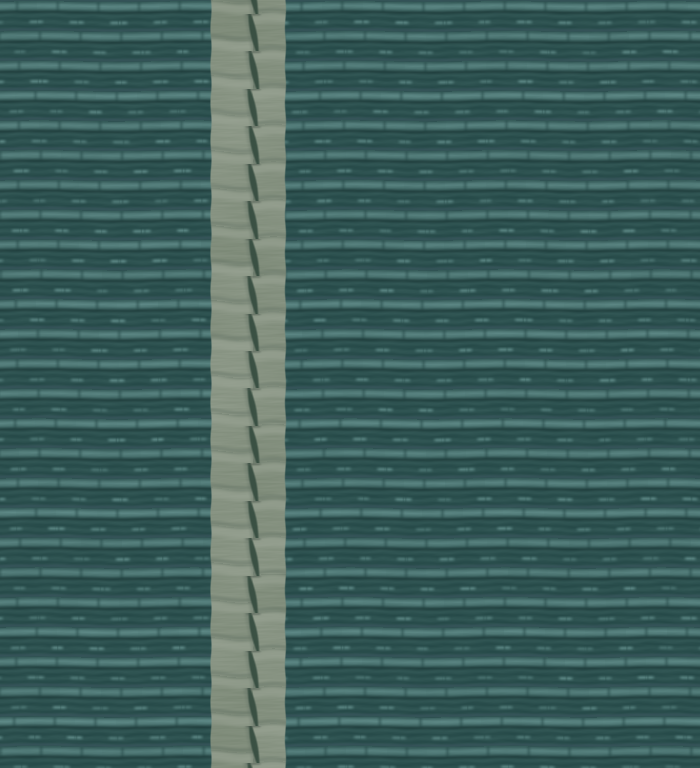
Give the GLSL for this texture, as a WebGL 1 fragment shader.

```glsl
precision highp float;
// Teal woven blind with ribbed rows, crossed by one pale stitched tape.
uniform vec2 u_resolution;

const float ROWS = 25.77;      // woven rows per canvas height
const float CELLS = 18.9;      // stitches along a row, per canvas height
const float KNOTS = 20.5;      // tape stitches per canvas height
const float TAPE_LEFT = 0.2747;
const float TAPE_RIGHT = 0.3717;
const float SLIT_X = 0.330;

const vec3 DEEP_TEAL = vec3(0.15, 0.29, 0.285);
const vec3 MID_TEAL = vec3(0.23, 0.38, 0.37);
const vec3 PALE_TEAL = vec3(0.38, 0.55, 0.54);
const vec3 DUSK = vec3(0.22, 0.32, 0.36);
const vec3 TAPE = vec3(0.50, 0.55, 0.48);
const vec3 TAPE_LIGHT = vec3(0.60, 0.64, 0.58);
const vec3 TAPE_SHADE = vec3(0.38, 0.44, 0.39);
const vec3 SLIT = vec3(0.20, 0.29, 0.24);

float hash(vec2 p) {
  return fract(sin(dot(p, vec2(12.99, 78.23))) * 4375.85);
}

// Soft band of given half width around a centre.
float band(float x, float centre, float halfWidth, float soft) {
  return 1.0 - smoothstep(halfWidth - soft, halfWidth + soft, abs(x - centre));
}

// Layered sines, roughly -1 to 1, each layer bent by the one before.
float fibres(vec2 p) {
  float sum = 0.0;
  float amp = 0.5;
  for (int i = 0; i < 4; i++) {
    sum += amp * sin(p.x + 1.7 * sin(p.y + float(i))) * sin(p.y + 0.6 * sum);
    p = mat2(1.6, 0.5, -0.4, 1.7) * p + 2.3;
    amp *= 0.65;
  }
  return sum;
}

// One row runs from t = 0 at its upper edge to t = 1 at its lower edge.
vec3 weave(vec2 p, float px) {
  float y = p.y * ROWS - 0.06 + 0.018 * sin(p.x * 31.0);
  float row = floor(y);
  float t = y - row;
  float soft = px * ROWS;
  float tone = hash(vec2(row, 3.0));
  float grain = fibres(vec2(p.x * 90.0, p.y * 420.0) + row);

  // Dark cords between the raised ribs.
  float cords = 0.5 + 0.5 * cos((t - 0.46) * 25.0 + 0.5 * sin(p.x * 118.0 + row));
  vec3 col = mix(DEEP_TEAL, MID_TEAL, 0.42 * cords + 0.12 * grain + 0.06);
  col = mix(col, DUSK, 0.65 * band(t, 0.94, 0.04, 0.03 + soft));

  // Raised rib, broken by narrow seams.
  float u = p.x * CELLS + 0.16 * tone + 0.48 * mod(row, 2.0);
  float cell = floor(u);
  float seam = band(fract(u), 0.5, 0.035, 0.035 + px * CELLS);
  float rib = band(t, 0.155, 0.135, 0.055 + soft);
  float crest = band(t, 0.15, 0.04, 0.11);
  float wear = 0.78 + 0.22 * tone + 0.13 * (hash(vec2(cell, row)) - 0.5);
  vec3 ribColor = mix(MID_TEAL, PALE_TEAL, (0.4 + 0.6 * crest) * wear + 0.08 * grain);
  ribColor = mix(ribColor, DEEP_TEAL, 0.5 * seam);
  col = mix(col, ribColor, rib);
  col *= 1.0 - 0.16 * band(t, 0.35, 0.04, 0.04 + soft);

  // Short bright loops showing through the lower cords.
  float lane = u + 0.5 + 0.1 * (hash(vec2(cell, row + 9.0)) - 0.5);
  float along = fract(lane);
  float loopMask = band(along, 0.5, 0.17, 0.07) * band(t, 0.69, 0.05, 0.035 + soft);
  float split = band(along, 0.53, 0.015, 0.04);
  float strength = 0.45 + 0.4 * hash(vec2(floor(lane), row));
  return mix(col, PALE_TEAL, loopMask * strength * (1.0 - 0.6 * split));
}

// Pale tape: ribs with uneven streaks and a slanted slit per stitch.
vec3 tape(vec2 p, float px) {
  float v = p.y * KNOTS - 0.37;
  float soft = px * KNOTS;
  float side = step(SLIT_X, p.x);
  float ribV = v + mix(0.32, 0.02, side) + 0.04 * sin(p.x * 75.0);
  float t = fract(ribV);
  float rib = floor(ribV);
  float tone = hash(vec2(rib, side)) - 0.5;
  float streak = fibres(vec2(p.x * 32.0 + rib, p.y * 330.0));

  vec3 col = mix(TAPE, TAPE_LIGHT, 0.22 + 0.35 * tone + 0.28 * streak);
  col = mix(col, TAPE_LIGHT, 0.6 * band(t, 0.16, 0.12, 0.1));
  col = mix(col, TAPE_SHADE, 0.42 * band(t, 0.0, 0.025, 0.03 + soft));
  col = mix(col, TAPE_SHADE, 0.35 * band(t, 0.94, 0.05, 0.05));

  // Slit leans right as it descends, thinning at both ends.
  float s = fract(v);
  float centre = SLIT_X + 0.010 * (s - 0.5) + 0.001 * sin(floor(v) * 2.4);
  float halfWidth = 0.0018 + 0.0024 * sin(3.1416 * s);
  float slit = band(p.x, centre, halfWidth, 0.0012 + px * 0.5);
  col = mix(col, TAPE_SHADE, 0.4 * band(p.x, centre - 0.003, 0.004, 0.004));
  col = mix(col, SLIT, 0.9 * slit);
  float notch = band(p.x, SLIT_X, 0.009, 0.003) * band(s, 0.02, 0.02, 0.02 + soft);
  return mix(col, TAPE_SHADE * 0.8, 0.6 * notch);
}

void main() {
  float px = 1.0 / u_resolution.y;
  vec2 p = vec2(gl_FragCoord.x, u_resolution.y - gl_FragCoord.y) * px;
  float wobble = 0.0007 * sin(p.y * KNOTS * 6.2832);
  float left = smoothstep(-px, px, p.x - TAPE_LEFT - wobble);
  float right = smoothstep(-px, px, TAPE_RIGHT + wobble - p.x);
  vec3 col = mix(weave(p, px), tape(p, px), left * right);
  gl_FragColor = vec4(col, 1.0);
}
```
